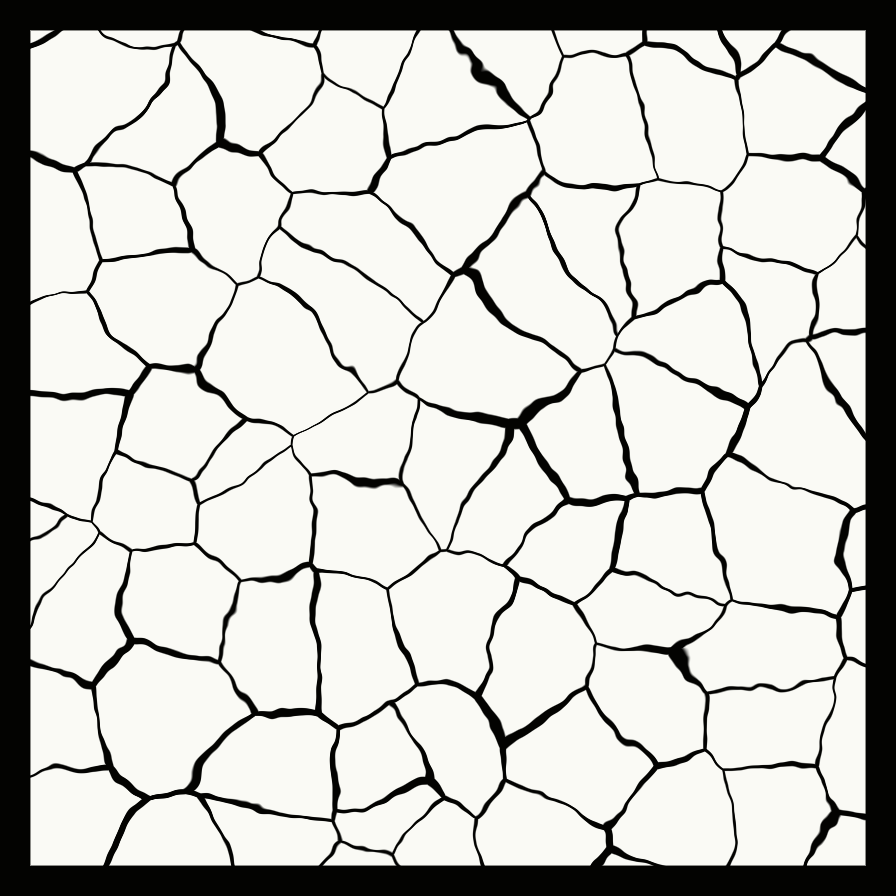
A WebGL 1 fragment shader for this pattern:

```glsl
precision highp float;
uniform vec2 u_resolution;

vec2 hash2(vec2 p) {
  vec3 q = fract(p.xyx * vec3(0.1031, 0.1030, 0.0973));
  q += dot(q, q.yzx + 33.33);
  return fract((q.xx + q.yz) * q.zy);
}

// Two independent channels of smooth value noise, each in 0..1
vec2 noise2(vec2 p) {
  vec2 cell = floor(p);
  vec2 f = fract(p);
  f = f * f * (3.0 - 2.0 * f);
  vec2 low = mix(hash2(cell), hash2(cell + vec2(1.0, 0.0)), f.x);
  vec2 high = mix(hash2(cell + vec2(0.0, 1.0)), hash2(cell + 1.0), f.x);
  return mix(low, high, f.y);
}

// Bends the walls broadly, then roughens them finely
vec2 warp(vec2 p) {
  return p + 0.30 * (noise2(p * 1.4 + 11.0) - 0.5)
           + 0.10 * (noise2(p * 3.7 + 47.0) - 0.5)
           + 0.032 * (noise2(p * 10.0 + 83.0) - 0.5);
}

vec2 seedOffset(vec2 cell) {
  return 0.08 + 0.84 * hash2(cell + 130.0);
}

// Distance to the nearest wall between Voronoi cells
float wallDistance(vec2 p) {
  vec2 base = floor(p);
  vec2 f = p - base;
  vec2 nearestCell = vec2(0.0);
  vec2 toNearest = vec2(0.0);
  float best = 100.0;
  for (int j = -2; j <= 2; j++) {
    for (int i = -2; i <= 2; i++) {
      vec2 cell = vec2(float(i), float(j));
      vec2 toSeed = cell + seedOffset(base + cell) - f;
      float d = dot(toSeed, toSeed);
      if (d < best) {
        best = d;
        nearestCell = cell;
        toNearest = toSeed;
      }
    }
  }

  float wall = 100.0;
  for (int j = -2; j <= 2; j++) {
    for (int i = -2; i <= 2; i++) {
      vec2 cell = nearestCell + vec2(float(i), float(j));
      vec2 toSeed = cell + seedOffset(base + cell) - f;
      vec2 between = toSeed - toNearest;
      if (dot(between, between) > 0.0001) {
        wall = min(wall, dot(0.5 * (toNearest + toSeed), normalize(between)));
      }
    }
  }
  return wall;
}

void main() {
  vec2 uv = gl_FragCoord.xy / u_resolution;
  float pixel = 1.0 / min(u_resolution.x, u_resolution.y);
  float cellCount = 8.6;
  vec2 p = uv * cellCount + 3.0;

  // Walls whose thickness drifts along their length
  float swell = noise2(p * 1.7 + 29.0).x;
  float ripple = noise2(p * 7.0 + 61.0).y;
  float halfWidth = 0.010 + 0.036 * swell * swell + 0.005 * ripple;
  float edge = (wallDistance(warp(p)) - halfWidth) / cellCount;
  float paperMask = smoothstep(-0.8 * pixel, 0.8 * pixel, edge);

  // Solid square frame
  vec2 fromCenter = abs(uv - 0.5);
  float inset = 0.466 - max(fromCenter.x, fromCenter.y);
  paperMask *= smoothstep(-0.5 * pixel, 0.5 * pixel, inset);

  vec3 ink = vec3(0.01, 0.01, 0.005);
  vec3 paper = vec3(0.98, 0.982, 0.962);
  gl_FragColor = vec4(mix(ink, paper, paperMask), 1.0);
}
```
